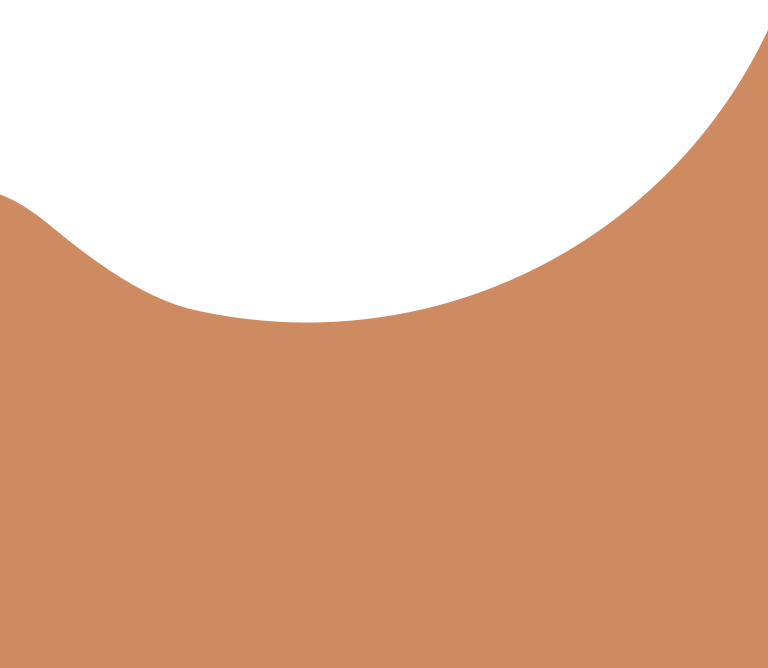
This background is drawn by a WebGL 2 fragment shader. Its source:

```glsl
#version 300 es
precision highp float;
// A flat clay-coloured hill under a white sky. The skyline is a height
// curve: two smooth cubic spans on the left, then a wide circular bowl.
// Lengths are in canvas widths, with the origin at the lower left.

uniform vec2 u_resolution;
out vec4 fragColor;

const vec3 CLAY = vec3(0.808, 0.541, 0.380);
const vec3 SKY = vec3(1.0);
const float CANVAS_HEIGHT = 0.8724;

// Skyline knots: x, height, slope
const vec3 LEFT_EDGE = vec3(0.0, 0.6185, -0.38);
const vec3 SHOULDER = vec3(0.0651, 0.5781, -0.83);
const vec3 BOWL_START = vec3(0.2539, 0.4674, -0.2256);

const vec2 BOWL_CENTER = vec2(0.3997, 1.1137);
const float BOWL_RADIUS = 0.6625;

// Cubic Hermite height between two knots
float cubicSpan(float x, vec3 a, vec3 b) {
  float width = b.x - a.x;
  float t = (x - a.x) / width;
  float s = 1.0 - t;
  float ease = t * t * (3.0 - 2.0 * t);
  return mix(a.y, b.y, ease) + width * t * s * (a.z * s - b.z * t);
}

// Height of the lower arc of a circle
float lowerArc(float x, vec2 center, float radius) {
  float dx = x - center.x;
  return center.y - sqrt(max(radius * radius - dx * dx, 0.0));
}

float skyline(float x) {
  if (x < SHOULDER.x) return cubicSpan(x, LEFT_EDGE, SHOULDER);
  if (x < BOWL_START.x) return cubicSpan(x, SHOULDER, BOWL_START);
  return lowerArc(x, BOWL_CENTER, BOWL_RADIUS);
}

void main() {
  vec2 p = gl_FragCoord.xy / u_resolution * vec2(1.0, CANVAS_HEIGHT);

  // Smooth the edge over one pixel, measured across the slope
  float above = p.y - skyline(p.x);
  float pixel = length(vec2(dFdx(above), dFdy(above)));
  float sky = clamp(above / pixel + 0.5, 0.0, 1.0);

  fragColor = vec4(mix(CLAY, SKY, sky), 1.0);
}
```
